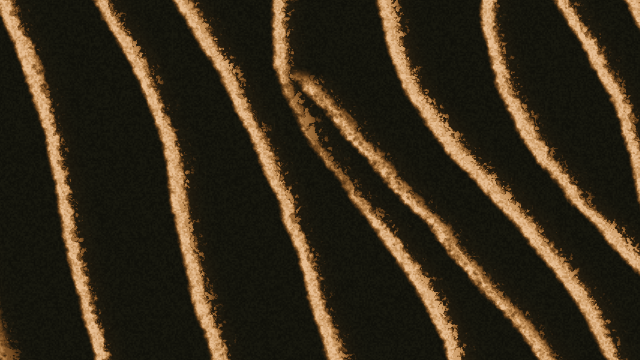
Give the GLSL for this texture, as a Shadertoy shader.

```glsl
const int RIDGE_COUNT = 10;
const int FORK_LEFT = 4;
const int FORK_RIGHT = 5;
const float PI = 3.14159265;
const float CREST_HALF_WIDTH = 0.020;
const float EDGE_SOFTNESS = 0.009;
const float EDGE_WOBBLE = 0.010;
const float SPILL_REACH = 0.046;
const float CLUMP_SCALE = 75.0;
const float GRAIN_SCALE = 240.0;
const float GLINT_SCALE = 110.0;
const float GLINT_CHANCE = 0.0004;

// Shadow to lit sand
const vec3 TONES[6] = vec3[6](
    vec3(0.080, 0.080, 0.048), vec3(0.22, 0.15, 0.07), vec3(0.41, 0.26, 0.11),
    vec3(0.59, 0.40, 0.20), vec3(0.78, 0.58, 0.36), vec3(0.90, 0.74, 0.57));

// Per ridge: start at the top, lean, bow, sway
const vec4 RIDGES[RIDGE_COUNT] = vec4[RIDGE_COUNT](
    vec4(-0.255, 0.270, 0.020, 0.014), vec4(0.012, 0.271, 0.022, 0.014),
    vec4(0.282, 0.331, 0.042, 0.025), vec4(0.505, 0.433, 0.046, 0.006),
    vec4(0.775, 0.493, -0.070, -0.046), vec4(0.630, 0.898, 0.020, 0.000),
    vec4(1.072, 0.630, -0.045, -0.049), vec4(1.354, 0.683, -0.132, -0.023),
    vec4(1.562, 0.451, 0.000, 0.030), vec4(1.755, 0.450, 0.000, 0.030));

float hash(vec2 p) {
    vec3 q = fract(vec3(p.xyx) * 0.1031);
    q += dot(q, q.yzx + 33.33);
    return fract((q.x + q.y) * q.z);
}

float noise(vec2 p) {
    vec2 cell = floor(p);
    vec2 f = fract(p);
    f = f * f * (3.0 - 2.0 * f);
    return mix(mix(hash(cell), hash(cell + vec2(1, 0)), f.x),
               mix(hash(cell + vec2(0, 1)), hash(cell + vec2(1, 1)), f.x), f.y);
}

float fbm(vec2 p) {
    float sum = 0.0, amplitude = 0.533;
    for (int i = 0; i < 4; i++) {
        sum += amplitude * noise(p);
        p = mat2(1.6, 1.2, -1.2, 1.6) * p + 17.3;
        amplitude *= 0.5;
    }
    return sum;
}

// Signed distance across a ridge; t runs from top to bottom
float ridgeDistance(vec4 ridge, float x, float t) {
    float a = PI * t;
    float center = ridge.x + ridge.y * t + ridge.z * sin(a) + ridge.w * sin(2.0 * a);
    float slope = ridge.y + PI * (ridge.z * cos(a) + 2.0 * ridge.w * cos(2.0 * a));
    return (x - center) * inversesqrt(1.0 + slope * slope);
}

// Crisp windward crest with sand spilling to its right
float ridgeLight(int i, vec2 p, float clumps, float grain) {
    float t = 1.0 - p.y;
    float id = float(i);
    float d = ridgeDistance(RIDGES[i], p.x, t);
    d += EDGE_WOBBLE * (noise(vec2(t * 16.0, id * 7.0)) - 0.5);
    float width = CREST_HALF_WIDTH * mix(0.8, 1.15, noise(vec2(t * 5.0, id * 3.7 + 20.0)));
    float strength = 1.0;
    float wear = 0.12;
    if (i == 0) { strength = 0.55; wear = 0.6; }
    if (i == FORK_LEFT) {
        float thin = smoothstep(0.17, 0.25, t) * (1.0 - smoothstep(0.48, 0.64, t));
        width *= 1.0 - 0.35 * thin;
        strength -= 0.3 * thin;
        wear += 0.3 * thin;
    }
    if (i == FORK_RIGHT) {
        strength = 0.87 * smoothstep(0.18, 0.24, t);
        wear = 0.45;
    }
    float rough = clumps - 0.5;
    float left = smoothstep(-width - EDGE_SOFTNESS, -width + EDGE_SOFTNESS, d + 0.010 * rough);
    float right = 1.0 - smoothstep(width * 0.15, width * 1.5, d + 0.040 * rough);
    float crest = left * right * (0.94 + wear * 2.5 * rough + 0.28 * (grain - 0.5));

    float away = max(d - width * 0.4, 0.0) / SPILL_REACH;
    float patches = mix(0.55, 1.25, noise(vec2(t * 6.0, id * 5.3 + 40.0)));
    float cover = exp(-away * away * 1.3) * patches;
    float spill = left * cover * smoothstep(0.80 - 0.38 * cover, 1.02 - 0.38 * cover,
                                            clumps + 0.25 * (grain - 0.5));
    return strength * max(crest, 0.68 * spill + 0.10 * left * cover);
}

void mainImage(out vec4 fragColor, in vec2 fragCoord) {
    vec2 p = fragCoord / iResolution.y;
    float clumps = fbm(p * CLUMP_SCALE);
    float grain = noise(p * GRAIN_SCALE);

    float light = 0.0;
    for (int i = 0; i < RIDGE_COUNT; i++)
        light = max(light, ridgeLight(i, p, clumps, grain));

    // Tone ramp, with faint grain in the shadows
    vec3 color = TONES[0] * (0.72 + 0.55 * grain);
    for (int i = 1; i < 6; i++)
        color = mix(color, TONES[i], clamp(light * 5.0 - float(i - 1), 0.0, 1.0));

    // Rare glinting grains on lit sand
    vec2 g = p * GLINT_SCALE;
    float glint = step(1.0 - GLINT_CHANCE, hash(floor(g) + 91.0));
    glint *= (1.0 - smoothstep(0.2, 0.5, length(fract(g) - 0.5))) * smoothstep(0.2, 0.5, light);
    fragColor = vec4(mix(color, vec3(1.0, 0.95, 0.85), glint), 1.0);
}
```
